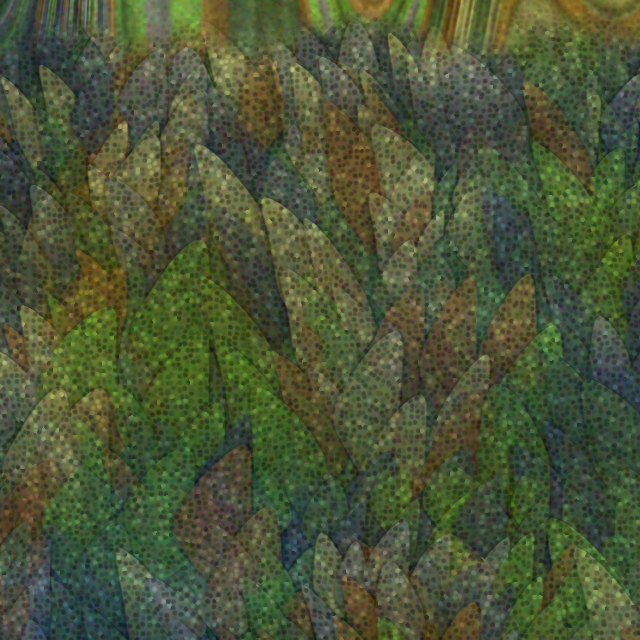
Reproduce this texture procedurally as a WebGL 2 fragment shader.

```glsl
#version 300 es
precision highp float;

uniform vec2 u_resolution;
out vec4 fragColor;

const float LARGE_SCALE = 0.105;   // cell size of the broad scales
const float SMALL_SCALE = 0.066;   // cell size of the narrow scales
const float SCALE_HEIGHT = 1.1;    // half height, in cells
const float SCALE_OPACITY = 0.74;
const float EDGE_SOFTNESS = 0.004;
const float SPECKLE_DENSITY = 105.0;
const float SPECKLE_STRENGTH = 0.34;
const float BAND_STRENGTH = 0.36;
const float FRINGE_START = 0.91;   // height where the top streaks begin
const float COLOUR_CONTRAST = 1.25;
const vec3 MEAN_COLOUR = vec3(0.335, 0.363, 0.252);
const vec3 PALETTE[6] = vec3[6](
    vec3(0.30, 0.42, 0.19),   // leaf green
    vec3(0.27, 0.35, 0.22),   // moss
    vec3(0.23, 0.27, 0.27),   // slate
    vec3(0.35, 0.38, 0.33),   // grey
    vec3(0.44, 0.45, 0.29),   // olive
    vec3(0.39, 0.32, 0.17));  // ochre brown

float hash(vec2 p) {
    return fract(sin(dot(p, vec2(127.1, 311.7))) * 43758.5453);
}

vec2 hash2(vec2 p) {
    return vec2(hash(p), hash(p + 57.3));
}

float noise(vec2 p) {
    vec2 i = floor(p), f = fract(p);
    f = f * f * (3.0 - 2.0 * f);
    return mix(mix(hash(i), hash(i + vec2(1, 0)), f.x),
               mix(hash(i + vec2(0, 1)), hash(i + vec2(1, 1)), f.x), f.y);
}

vec3 pickColour(float k) {
    return PALETTE[int(6.0 * fract(k)) % 6];
}

// Overlapping bent scales: round at the top, pointed at the bottom
vec3 paintScales(vec2 p, vec3 colour, float cell, float seed) {
    vec2 base = floor(p / cell);
    for (int j = 2; j >= -2; j--) {
        for (int i = -2; i <= 2; i++) {
            vec2 id = base + vec2(i, j);
            vec2 rnd = hash2(id + seed);
            vec2 centre = (id + 0.5 + 0.8 * (rnd - 0.5)) * cell;
            vec2 q = (p - centre) / cell;
            float t = q.y / SCALE_HEIGHT;
            float lean = mix(-0.5, 0.75, smoothstep(0.3, 0.5, noise(centre * 5.0 + seed)));
            float x = q.x + lean * (0.45 * t + 0.35 * t * t);
            float halfWidth = mix(0.38, 0.62, rnd.y);
            float width = halfWidth * sqrt(clamp(1.0 - t, 0.0, 1.0))
                        * smoothstep(-1.1, -0.3, t + 0.25 * x);
            float inside = (width - abs(x)) * cell;
            float mask = smoothstep(0.0, EDGE_SOFTNESS, inside);

            float region = noise(centre * 3.2 + 11.0) * 1.7;
            vec3 tint = pickColour(region + 0.48 * hash(id + seed + 7.7));
            float side = x / halfWidth;
            float rim = exp(-abs(inside) / 0.004) * smoothstep(0.0, 0.15, width);
            tint *= 0.97 + 0.12 * t - 0.10 * side * side + 0.12 * rim * step(0.0, x);
            colour *= 1.0 - 0.2 * rim;
            colour = mix(colour, tint, mask * SCALE_OPACITY);
        }
    }
    return colour;
}

// Round spots of mixed tone, with a paler net between them
float speckle(vec2 p) {
    vec2 cellId = floor(p);
    float nearest = 9.0, tone = 0.0;
    for (int j = -1; j <= 1; j++) {
        for (int i = -1; i <= 1; i++) {
            vec2 id = cellId + vec2(i, j);
            float d = length(id + 0.15 + 0.7 * hash2(id) - p);
            if (d < nearest) {
                nearest = d;
                tone = hash(id + 91.0);
            }
        }
    }
    float spot = 1.0 - smoothstep(0.15, 0.6, nearest);
    float strength = tone > 0.8 ? 1.1 * tone : -1.2 * (0.3 + tone);
    return spot * strength + 0.28;
}

// Slanting streaks along the upper border
vec3 fringe(vec2 p) {
    float x = p.x - 0.35 * p.y + 0.8 * p.y * p.y * (noise(vec2(p.x * 5.0, 3.0)) - 0.5);
    float k = x * 34.0;
    vec3 a = pickColour(hash(vec2(floor(k), 5.0)));
    vec3 b = pickColour(hash(vec2(floor(k) + 1.0, 5.0)));
    vec3 streak = mix(a, b, smoothstep(0.7, 1.0, fract(k)));
    return streak * (0.75 + 0.65 * noise(vec2(x * 75.0, p.y * 6.0)));
}

void main() {
    vec2 p = gl_FragCoord.xy / u_resolution.y;
    vec2 warped = p + 0.012 * (vec2(noise(p * 9.0), noise(p * 9.0 + 31.0)) - 0.5);

    vec3 colour = paintScales(warped, PALETTE[1], LARGE_SCALE, 3.0);
    vec3 narrow = paintScales(warped, colour, SMALL_SCALE, 19.0);
    colour = mix(colour, narrow, 0.25 + 0.6 * smoothstep(0.35, 0.65, noise(p * 6.0 + 40.0)));

    float top = smoothstep(FRINGE_START, 0.98, p.y + 0.06 * (noise(p * 14.0) - 0.5));
    colour = mix(colour, fringe(p), 0.8 * top);

    // Warm ochre above, cool slate below, in loose patches
    float warmth = noise(p * vec2(3.0, 5.0) + 8.0) - 0.5 + 0.45 * (p.y - 0.5);
    colour += warmth * vec3(0.07, 0.03, -0.09);
    colour = MEAN_COLOUR + (colour - MEAN_COLOUR) * COLOUR_CONTRAST;

    // Soft horizontal light, then fine grain
    float band = noise(vec2(p.x * 2.5, p.y * 10.0) + 23.0) - 0.5;
    colour *= 1.0 + BAND_STRENGTH * band;
    float grain = speckle(warped * SPECKLE_DENSITY);
    colour *= 1.0 + SPECKLE_STRENGTH * grain * (1.0 - 0.75 * top);
    vec2 g = p * 130.0;
    colour += 0.07 * (vec3(noise(g), noise(g + 17.0), noise(g + 43.0)) - 0.5);

    fragColor = vec4(clamp(colour, 0.0, 1.0), 1.0);
}
```
